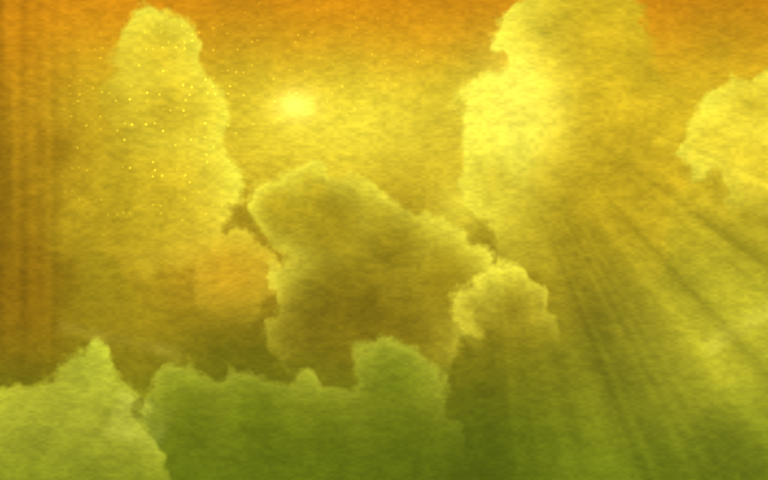
This background is drawn by a Shadertoy shader. Its source:

```glsl
// Golden storm clouds over a green haze, with a worn, painted surface.
// Each cloud is a smooth union of round lobes roughened by noise and lit at
// its rim; light shafts, brush marks, sparkles and grain go on top.

#define ROUGHNESS .11
#define SOFTNESS .012
#define BLEND .035
#define RAYS .17
#define GRAIN .09
#define SPARKLE .35
#define RAY_SOURCE vec2(1., .88)

const vec3 ORANGE = vec3(.83, .55, .08);
const vec3 GOLD = vec3(.84, .71, .14);
const vec3 LEMON = vec3(.97, .92, .27);
const vec3 OLIVE = vec3(.58, .5, .09);
const vec3 MOSS = vec3(.38, .43, .07);
const vec3 LIME = vec3(.7, .71, .19);
const vec3 BROWN = vec3(.56, .41, .06);

float hash(vec2 p) {
    return fract(sin(dot(p, vec2(127.1, 311.7))) * 43758.5);
}

float noise(vec2 p) {
    vec2 c = floor(p), f = fract(p);
    f = f * f * (3. - 2. * f);
    return mix(mix(hash(c), hash(c + vec2(1, 0)), f.x),
               mix(hash(c + vec2(0, 1)), hash(c + 1.), f.x), f.y);
}

// Fractal noise centred near zero.
float fbm(vec2 p) {
    float sum = -.48, weight = .5;
    for (int i = 0; i < 5; i++) {
        sum += weight * noise(p);
        p = mat2(1.6, 1.2, -1.2, 1.6) * p + 7.3;
        weight *= .5;
    }
    return sum;
}

float glow(vec2 p, vec2 centre, vec2 size) {
    vec2 q = (p - centre) / size;
    return exp(-dot(q, q));
}

// Paint a cloud over col; each lobe holds centre and radius.
void cloud(inout vec3 col, vec2 p, float puff, vec3 lobes[5],
           vec3 body, vec3 rim, float rimDepth, float fade) {
    float d = 1.;
    for (int i = 0; i < 5; i++) {
        float lobe = length(p - lobes[i].xy) - lobes[i].z;
        float h = max(BLEND - abs(d - lobe), 0.) / BLEND;
        d = min(d, lobe) - h * h * BLEND * .25;
    }
    d += puff * ROUGHNESS;
    float lit = exp(min(d, 0.) / rimDepth) * (1. - 1.2 * puff);
    vec3 shade = mix(body * (1. - .45 * puff), rim, clamp(lit, 0., 1.));
    col = mix(col, shade, smoothstep(SOFTNESS, -SOFTNESS, d) * fade);
}

// Straight-edged brush mark: a box turned by an angle.
float stroke(vec2 p, vec2 centre, vec2 size, float a) {
    vec2 q = abs(mat2(cos(a), -sin(a), sin(a), cos(a)) * (p - centre)) - size;
    return smoothstep(SOFTNESS, -SOFTNESS, max(q.x, q.y));
}

void mainImage(out vec4 fragColor, in vec2 fragCoord) {
    vec2 p = fragCoord / iResolution.xy * vec2(1.6, 1.);
    float puff = fbm(p * 14.), mist = fbm(p * 4. + 21.);
    float y = p.y + mist * .12;

    // Sky: green haze, gold middle, orange top
    vec3 col = mix(MOSS, OLIVE, smoothstep(.03, .38, y));
    col = mix(col, GOLD, smoothstep(.36, .7, y));
    col = mix(col, ORANGE, smoothstep(.77, 1.04, y));
    col = mix(col, LIME, .6 * glow(p, vec2(1.58, .3), vec2(.4, .28)));
    col = mix(col, LEMON, .6 * glow(p, vec2(.72, .74), vec2(.28, .13)));
    col += .2 * glow(p, vec2(.615, .78), vec2(.045, .035));
    col *= 1. + .35 * mist;

    // Far right bank
    cloud(col, p, puff, vec3[5](vec3(1.57, .78, .09), vec3(1.49, .71, .07),
        vec3(1.6, .66, .1), vec3(1.54, .68, .08), vec3(1.45, .69, .04)),
        GOLD * 1.08, LEMON, .09, smoothstep(.53, .67, y));

    // Right tower
    cloud(col, p, puff, vec3[5](vec3(1.19, .91, .16), vec3(1.09, .77, .12),
        vec3(1.28, .8, .14), vec3(1.04, .63, .09), vec3(1.22, .59, .2)),
        mix(OLIVE * 1.08, GOLD, smoothstep(.48, .85, y)),
        mix(LEMON, GOLD, smoothstep(1.08, 1.25, p.x)), .09, smoothstep(.34, .68, y));
    col = mix(col, LEMON, .6 * glow(p, vec2(.96, .57), vec2(.06)));
    col += vec3(.17, .21, .15) * glow(p, vec2(1.08, .78), vec2(.1, .13));

    // Left tower, dim on its left, and its warm lower puff
    float side = smoothstep(.18, .43, p.x + .4 * (y - .6));
    cloud(col, p, puff, vec3[5](vec3(.33, .89, .1), vec3(.35, .77, .125),
        vec3(.33, .6, .16), vec3(.4, .55, .09), vec3(.49, .43, .11)),
        mix(OLIVE * 1.12, GOLD * 1.05, side), mix(GOLD * .9, LEMON, side), .075,
        smoothstep(.11, .3, p.x + mist * .2) * smoothstep(.25, .55, y));
    col = mix(col, mix(ORANGE, LEMON, .3), .65 * glow(p, vec2(.47, .43), vec2(.13, .08)));

    // Central mass and the small crest beside it
    cloud(col, p, puff, vec3[5](vec3(.6, .54, .085), vec3(.69, .53, .12),
        vec3(.81, .47, .125), vec3(.91, .41, .11), vec3(.75, .34, .2)),
        OLIVE * mix(.78, 1.13, smoothstep(.24, .54, y)), LEMON, .035, smoothstep(.15, .42, y));
    cloud(col, p, puff, vec3[5](vec3(1.07, .355, .077), vec3(1., .355, .045),
        vec3(1.1, .29, .06), vec3(1.05, .3, .06), vec3(1.11, .36, .05)),
        OLIVE, LEMON, .032, smoothstep(.22, .42, y));

    // Low green clouds
    cloud(col, p, puff, vec3[5](vec3(.81, .19, .095), vec3(.83, .08, .14),
        vec3(.54, .1, .13), vec3(.67, .07, .13), vec3(.4, .1, .13)),
        MOSS * 1.12, LIME, .045, .9 * smoothstep(-.02, .24, y));
    cloud(col, p, puff, vec3[5](vec3(.165, .225, .06), vec3(.12, .15, .08),
        vec3(.23, .14, .08), vec3(.06, .09, .1), vec3(.21, .04, .13)),
        LIME * .85, LIME * 1.1, .06, smoothstep(-.12, .2, y));

    // Shafts fanning to the lower right
    vec2 ray = p - RAY_SOURCE;
    float angle = atan(ray.x, -ray.y);
    float shafts = noise(vec2(angle * 19., 2)) + .5 * noise(vec2(angle * 53., 5)) - .75;
    float fan = smoothstep(.25, .6, length(ray)) * smoothstep(-.2, .35, angle) * smoothstep(1.5, 1.1, angle);
    col *= 1. + RAYS * shafts * fan;

    // Worn left edge and brush marks
    float worn = smoothstep(.22, .04, p.x + mist * .25) * smoothstep(.12, .4, p.y);
    col = mix(col, mix(BROWN, ORANGE * .94, smoothstep(.6, 1., p.y)), .8 * worn);
    col *= 1. + .2 * worn * (noise(p * vec2(60, 3)) - .5);
    float marks = stroke(p, vec2(.25, .29), vec2(.13, .012), -.22)
                + stroke(p, vec2(.29, .12), vec2(.06, .05), -.35)
                + stroke(p, vec2(1.56, .33), vec2(.11, .018), .55);
    col += .05 * marks * (.4 + noise(p * 30.));

    // Sparkles and paper grain
    vec2 q = p * 64., cell = floor(q);
    vec2 spot = .25 + .5 * vec2(hash(cell + 3.), hash(cell + 8.));
    float area = glow(p, vec2(.31, .72), vec2(.17)) + .6 * glow(p, vec2(.62, .87), vec2(.28, .12));
    float sparkle = smoothstep(.3, 0., length(fract(q) - spot)) * smoothstep(.7, 1., hash(cell));
    col += SPARKLE * area * sparkle * LEMON;
    float grain = noise(p * vec2(110, 190)) + noise(p * vec2(45, 85)) - 1.;
    fragColor = vec4(clamp(col * (1. + GRAIN * grain), 0., 1.), 1.);
}
```
